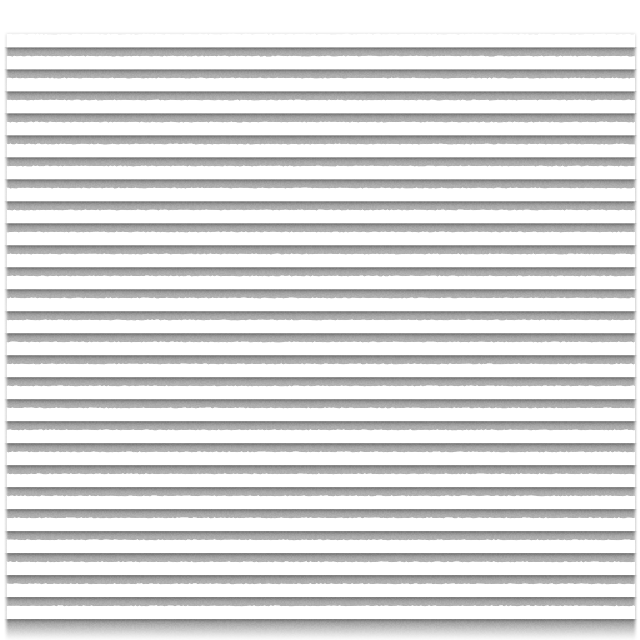
This pattern is drawn by a Shadertoy shader. Its source:

```glsl
// Stack of white horizontal slats with rough top edges, each casting a soft grey shadow.

const float ROWS = 27.0;            // slats down the canvas
const float PITCH = 0.03436;        // spacing between slats
const float SLAT_HEIGHT = 0.0210;
const float STACK_TOP = 0.9468;     // top edge of the first slat
const float LEFT = 0.0104;
const float RIGHT = 0.9922;

const float SHADOW_BASE = 0.285;    // darkness far below a slat
const float SHADOW_CONTACT = 0.33;  // extra darkness right under a slat
const float CONTACT_FALLOFF = 0.0042;
const vec2 TAIL_FADE = vec2(0.005, 0.037);
const float TOP_HALO = 0.16;
const float HALO_WIDTH = 0.005;

const float GRAIN_CELLS = 512.0;
const float GRAIN_AMOUNT = 0.035;
const float EDGE_ROUGHNESS = 0.0016;

float hash(vec2 p) {
    return fract(sin(dot(p, vec2(12.9898, 78.233))) * 43758.5453);
}

// Smoothly interpolated random height along one edge
float edgeNoise(float x, float row) {
    float cell = floor(x);
    float t = smoothstep(0.0, 1.0, fract(x));
    return mix(hash(vec2(cell, row)), hash(vec2(cell + 1.0, row)), t);
}

// Distance inside the left and right ends, negative outside
float sideDistance(float x) {
    return min(x - LEFT, RIGHT - x);
}

float slatMask(vec2 uv, float pixel) {
    float gap = PITCH - SLAT_HEIGHT;
    float row = clamp(floor((STACK_TOP + 0.5 * gap - uv.y) / PITCH), 0.0, ROWS - 1.0);
    float top = STACK_TOP - row * PITCH;
    float bottom = top - SLAT_HEIGHT;
    float roughTop = top + EDGE_ROUGHNESS * (edgeNoise(uv.x * GRAIN_CELLS * 0.6, row) - 0.5);
    float inside = min(min(roughTop - uv.y, uv.y - bottom), sideDistance(uv.x));
    return smoothstep(-0.5 * pixel, 0.5 * pixel, inside);
}

float shadowDarkness(vec2 uv) {
    float depth = STACK_TOP - SLAT_HEIGHT - uv.y;
    float row = clamp(floor(depth / PITCH), 0.0, ROWS - 1.0);
    float below = depth - row * PITCH;

    // Dark contact line easing into a flat grey
    float shade = SHADOW_BASE + SHADOW_CONTACT * exp(-max(below, 0.0) / CONTACT_FALLOFF);
    shade += GRAIN_AMOUNT * (hash(floor(uv * GRAIN_CELLS)) - 0.5);

    // The last shadow fades out; the first slat has only a faint halo
    float lastRow = step(ROWS - 1.5, row);
    shade *= 1.0 - lastRow * smoothstep(TAIL_FADE.x, TAIL_FADE.y, below);
    float halo = TOP_HALO * smoothstep(-HALO_WIDTH, HALO_WIDTH, below + SLAT_HEIGHT);
    float darkness = below < 0.0 ? halo : shade;

    return darkness * smoothstep(-HALO_WIDTH, 0.8 * HALO_WIDTH, sideDistance(uv.x));
}

void mainImage(out vec4 fragColor, in vec2 fragCoord) {
    vec2 uv = fragCoord / iResolution.xy;
    float pixel = 1.0 / iResolution.y;
    float background = 1.0 - shadowDarkness(uv);
    fragColor = vec4(vec3(mix(background, 1.0, slatMask(uv, pixel))), 1.0);
}
```
